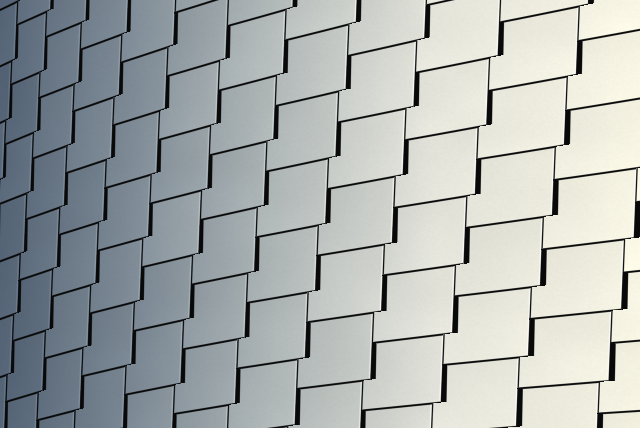
This pattern is drawn by a WebGL 2 fragment shader. Its source:

```glsl
#version 300 es
precision highp float;
// Metal facade shingles in leaning columns that widen to the right.
// Each column overlaps the next; its stepped edge casts a dark wedge.
// Columns are tested from left to right; the first to cover a point wins.
uniform vec2 u_resolution;
out vec4 fragColor;

#define FIRST_COLUMN -10
#define LAST_COLUMN 6
#define EDGE_LEAN 0.04
#define SEAM_WIDTH 0.0046
#define THIN_GAP 0.003
#define WEDGE_GAP 0.0105
#define RIM_WIDTH 0.0035
#define TILE_VARIATION 0.035
#define GRAIN 0.018

const vec3 STEEL_BLUE = vec3(0.33, 0.39, 0.46);
const vec3 SLATE = vec3(0.49, 0.54, 0.585);
const vec3 SILVER = vec3(0.69, 0.72, 0.72);
const vec3 PEARL = vec3(0.89, 0.89, 0.855);
const vec3 CREAM = vec3(0.97, 0.96, 0.89);
const vec3 SHADOW = vec3(0.035, 0.037, 0.04);

float hash(vec2 p) {
    p = fract(p * vec2(0.1031, 0.1137));
    p += dot(p, p.yx + 33.33);
    return fract((p.x + p.y) * p.x * 91.7);
}

float noise(vec2 p) {
    vec2 i = floor(p), f = fract(p);
    f = f * f * (3.0 - 2.0 * f);
    return mix(mix(hash(i), hash(i + vec2(1, 0)), f.x),
               mix(hash(i + vec2(0, 1)), hash(i + vec2(1, 1)), f.x), f.y);
}

// One column of shingles, in units of canvas height with y downward.
struct Shingle {
    float row;    // index down the column
    float down;   // 0 at the top seam, 1 at the bottom seam
    float inset;  // distance to the right edge, positive inside
    float seam;   // distance to the nearest seam
};

Shingle shingleAt(vec2 p, float c) {
    // Lower right corner of row zero, and the step to the next row
    vec2 corner = vec2(0.736 + c * (0.1484 + c * (0.00596 - c * 0.00005)),
                       0.680 + c * (0.0463 + c * (0.00146 + c * 0.00003)));
    vec2 stride = vec2(-0.0238 - 0.0014 * c, 0.1568 + 0.00254 * c);
    // Seams flatten to the right and toward the bottom
    float slope = 0.1 + 0.29 * exp((0.07 - corner.x) / 0.625) - 0.128 * (p.y - 0.5);
    float pitch = stride.y + slope * stride.x;
    float q = (p.y - corner.y - slope * (corner.x - p.x)) / pitch;
    Shingle s;
    s.row = ceil(q);
    s.down = q - s.row + 1.0;
    corner += s.row * stride;
    s.inset = corner.x + EDGE_LEAN * (corner.y - p.y) - p.x;
    s.seam = min(s.down, 1.0 - s.down) * pitch / sqrt(1.0 + slope * slope);
    return s;
}

// Light sweeping across the facade
vec3 sheen(float u) {
    vec3 c = mix(STEEL_BLUE, SLATE, clamp(u / 0.2, 0.0, 1.0));
    c = mix(c, SILVER, clamp((u - 0.2) / 0.22, 0.0, 1.0));
    c = mix(c, PEARL, clamp((u - 0.42) / 0.26, 0.0, 1.0));
    return mix(c, CREAM, clamp((u - 0.68) / 0.32, 0.0, 1.0));
}

void main() {
    vec2 p = gl_FragCoord.xy / u_resolution.y;
    p.y = 1.0 - p.y;
    float soft = 0.75 / u_resolution.y;

    // Find the covering column, keeping the one just left of it
    float column = float(FIRST_COLUMN);
    Shingle tile = shingleAt(p, column);
    Shingle left = tile;
    for (int i = FIRST_COLUMN + 1; i <= LAST_COLUMN; i++) {
        if (tile.inset > 0.0) break;
        left = tile;
        column = float(i);
        tile = shingleAt(p, column);
    }

    // Panel tone, with slight differences between panels and fine grain
    float tint = hash(vec2(column + 31.0, tile.row + 57.0)) - 0.5;
    vec3 color = sheen(p.x / 1.5 + 0.02 * (0.5 - p.y) + TILE_VARIATION * tint);
    color *= 1.0 + 0.035 * (tile.down - 0.5) + 0.02 * tint;
    color *= 1.0 + GRAIN * (noise(p * vec2(260.0, 330.0)) - 0.5);
    color *= 1.0 + 0.025 * (noise(p * vec2(9.0, 13.0)) - 0.5);

    // Bright folded rim on the right edge
    float rim = 1.0 - smoothstep(RIM_WIDTH - soft, RIM_WIDTH + soft, tile.inset);
    color = mix(color, min(color * 1.15 + 0.04, vec3(1.0)), rim * 0.7);

    // Seams, own edge, and the gap that widens where the left panel overhangs
    float seam = 1.0 - smoothstep(-soft, soft, tile.seam - 0.5 * SEAM_WIDTH);
    float ownEdge = 1.0 - smoothstep(-soft, soft, tile.inset);
    float wedge = WEDGE_GAP + 0.0007 * column + 0.003 * (tile.down - 0.25);
    float gapWidth = tile.down < left.down ? wedge : THIN_GAP;
    float gap = -left.inset;
    float gapShade = smoothstep(-soft, soft, gap)
                   * (1.0 - smoothstep(-soft, soft, gap - gapWidth));
    color = mix(color, SHADOW, max(max(seam, ownEdge), gapShade));

    fragColor = vec4(clamp(color, 0.0, 1.0), 1.0);
}
```
